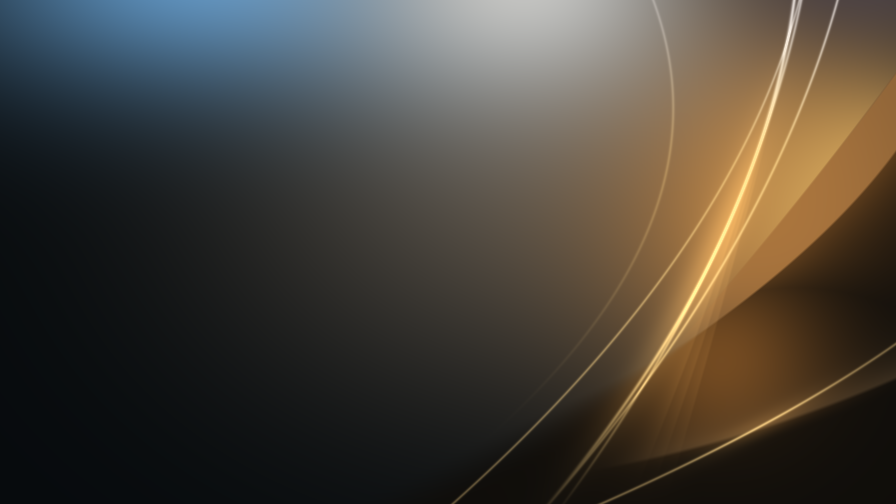
Write a WebGL 2 fragment shader that draws this background.

```glsl
#version 300 es
precision highp float;

uniform vec2 u_resolution;
out vec4 outColor;

const vec3 NIGHT = vec3(0.025, 0.04, 0.05);
const vec3 HAZE = vec3(0.36, 0.33, 0.29);
const vec3 SKY = vec3(0.37, 0.58, 0.76);
const vec3 PEARL = vec3(0.77, 0.77, 0.76);
const vec3 AMBER = vec3(0.67, 0.46, 0.24);
const vec3 GOLD = vec3(0.82, 0.64, 0.35);
const vec3 DUSK = vec3(0.28, 0.25, 0.28);
const vec3 UMBER = vec3(0.06, 0.052, 0.04);
const vec3 COPPER = vec3(0.45, 0.29, 0.13);
const vec3 SPARK = vec3(1.0, 0.85, 0.55);

// Soft elliptical falloff
float glow(vec2 p, vec2 center, vec2 radius) {
  vec2 q = (p - center) / radius;
  return exp(-dot(q, q));
}

// Signed distance to a parabola; nodes are its x at y = 0, 0.5 and 1
float arcDistance(vec2 p, vec3 nodes) {
  float bend = 2.0 * (nodes.x - 2.0 * nodes.y + nodes.z);
  float slope = nodes.z - nodes.x - bend;
  float x = nodes.x + p.y * (slope + bend * p.y);
  float tangent = slope + 2.0 * bend * p.y;
  return (p.x - x) / sqrt(1.0 + tangent * tangent);
}

float strand(float d, float width) {
  return exp(-d * d / (width * width));
}

// Sheen that starts sharply at an edge and fades to its left
float sheen(float d, float reach) {
  return smoothstep(0.003, -0.003, d) * exp(min(d, 0.0) / reach);
}

vec3 backdrop(vec2 p) {
  vec3 col = NIGHT;
  col = mix(col, HAZE, 0.9 * glow(p, vec2(1.08, 0.66), vec2(0.62, 0.46)));
  col = mix(col, SKY, glow(p, vec2(0.42, 1.06), vec2(0.52, 0.25)));
  col = mix(col, AMBER, glow(p, vec2(1.52, 0.6), vec2(0.33, 0.4)));
  col = mix(col, PEARL, glow(p, vec2(1.04, 1.04), vec2(0.37, 0.27)));
  return mix(col, DUSK, 0.9 * glow(p, vec2(1.74, 1.06), vec2(0.26, 0.18)));
}

// Shaded folds below the two broad diagonal edges
vec3 folds(vec3 col, vec2 p) {
  float upper = arcDistance(p, vec3(1.053, 1.5, 1.882));
  float lower = arcDistance(p, vec3(0.8, 1.593, 1.912));
  float lit = glow(p, vec2(1.64, 0.65), vec2(0.24, 0.25));
  col = mix(col, GOLD, 0.85 * lit * sheen(upper, 0.2));
  float band = smoothstep(-0.003, 0.003, upper);
  col = mix(col, AMBER, 0.7 * band * smoothstep(0.25, 0.55, p.y));

  float warmth = glow(p, vec2(1.43, 0.29), vec2(0.22, 0.2));
  float rim = 0.75 * exp(-max(lower, 0.0) / 0.1) * smoothstep(0.25, 0.5, p.y);
  vec3 under = mix(UMBER, COPPER, max(warmth, rim));
  float softness = mix(0.05, 0.003, smoothstep(0.1, 0.35, p.y));
  return mix(col, under, smoothstep(-softness, softness, lower));
}

// Low veil sweeping toward the right border
vec3 veil(vec3 col, vec2 p) {
  vec2 q = vec2(p.y, p.x - 0.778);
  float d = arcDistance(q, vec3(0.03, 0.088, 0.25));
  float reach = smoothstep(1.15, 1.4, p.x);
  col = mix(col, UMBER, 0.75 * reach * smoothstep(0.015, -0.03, d));
  float mist = smoothstep(-0.006, 0.004, d) * exp(-max(d, 0.0) / 0.04);
  return col + 0.14 * reach * mist * vec3(1.0, 0.8, 0.55);
}

void main() {
  vec2 p = gl_FragCoord.xy / u_resolution.y;
  p.x += 0.5 * (16.0 / 9.0 - u_resolution.x / u_resolution.y);

  vec3 col = veil(folds(backdrop(p), p), p);

  // Translucent ribbons beside the main strand
  for (int i = 0; i < 3; i++) {
    float shift = 0.035 * float(i);
    float d = arcDistance(p, vec3(1.25 + shift, 1.44 + 0.3 * shift, 1.59));
    float fade = smoothstep(0.0, 0.3, p.y) * smoothstep(0.95, 0.5, p.y);
    col += 0.07 * fade * sheen(d, 0.035) * GOLD;
  }

  // Fine strands: pale at the top, golden in the middle
  vec3 tint = mix(SPARK, vec3(0.95, 0.92, 0.9), smoothstep(0.65, 1.0, p.y));
  float rise = smoothstep(-0.1, 0.45, p.y);
  float faint = arcDistance(p, vec3(0.806, 1.266, 1.296));
  float outer = arcDistance(p, vec3(0.898, 1.35, 1.586));
  float core = arcDistance(p, vec3(1.088, 1.419, 1.576));
  float twin = arcDistance(p, vec3(1.118, 1.42, 1.59));
  float right = arcDistance(p, vec3(1.09, 1.449, 1.662));
  float low = arcDistance(p, vec3(1.192, 1.995, 2.148));
  float light = 0.3 * strand(faint, 0.003) * smoothstep(0.1, 0.8, p.y);
  light += 0.5 * strand(outer, 0.0026) * mix(0.6, 1.0, rise);
  light += 0.85 * strand(core, 0.0036) * rise;
  light += 0.6 * strand(twin, 0.003) * rise;
  light += 0.65 * strand(right, 0.0028) * rise;
  light += 0.7 * strand(low, 0.0028) * mix(0.5, 1.0, glow(p, vec2(1.52, 0.16), vec2(0.15)));
  col = mix(col, tint, min(light, 1.0));

  // Warm halo around the bright strands
  float halo = strand(core, 0.035) * glow(p, vec2(1.36, 0.42), vec2(0.3, 0.3));
  halo += 0.6 * strand(low, 0.02) * glow(p, vec2(1.5, 0.15), vec2(0.14));
  col += 0.2 * halo * GOLD;

  outColor = vec4(clamp(col, 0.0, 1.0), 1.0);
}
```
